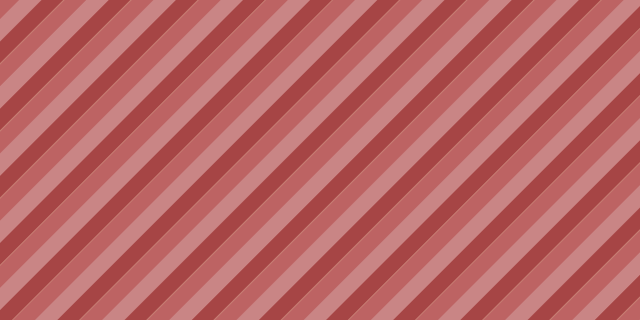
This pattern is drawn by a Shadertoy shader. Its source:

```glsl
// Diagonal stripes in three muted reds, with a fine pale seam between dark and medium.

// Antialiased step: 0 below the edge, 1 above it, over one pixel.
float edge(float dist, float pixel) {
    return clamp(dist / pixel + 0.5, 0.0, 1.0);
}

void mainImage(out vec4 fragColor, in vec2 fragCoord) {
    vec2 p = fragCoord / iResolution.y;

    const vec3 dark = vec3(0.65, 0.27, 0.27);
    const vec3 medium = vec3(0.74, 0.39, 0.39);
    const vec3 light = vec3(0.79, 0.52, 0.52);

    // Position within one repeat, measured across the 45 degree stripes
    float period = 0.2099;
    float t = fract((p.x - p.y + 0.8003) / period);
    float pixel = sqrt(2.0) / (iResolution.y * period);

    // Three equal bands, blended at each boundary including the wrap
    vec3 color = mix(dark, medium, edge(t, pixel));
    color = mix(color, light, edge(t - 1.0 / 3.0, pixel));
    color = mix(color, dark, edge(t - 2.0 / 3.0, pixel));
    color = mix(color, medium, edge(t - 1.0, pixel));

    // Pale seam where the repeat wraps
    float seamDistance = min(t, 1.0 - t);
    color = mix(color, vec3(0.78, 0.49, 0.45), edge(0.011 - seamDistance, pixel));

    fragColor = vec4(color, 1.0);
}
```
